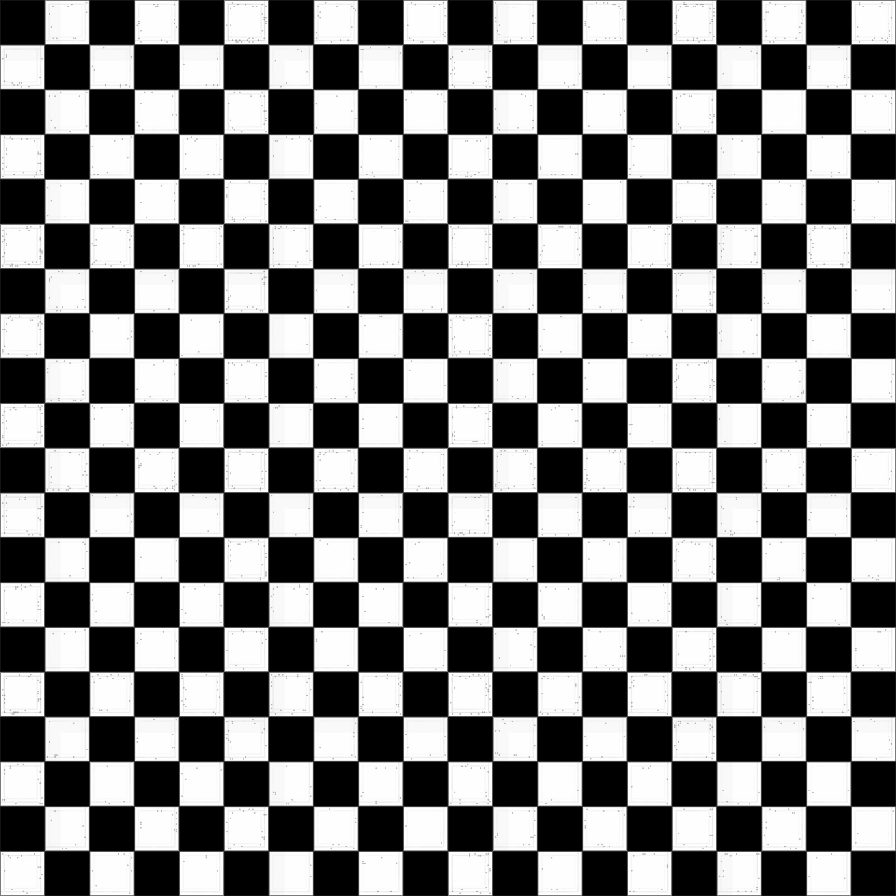
Reproduce this pattern procedurally as a WebGL 2 fragment shader.

```glsl
#version 300 es
precision highp float;
// Black and white checkerboard, 20 by 20 squares, with thin grey borders.
// White squares carry faint inset rings, pale patches and specks whose strength
// follows a five-square rhythm; everything is built from the distance to the border.
uniform vec2 u_resolution;
out vec4 fragColor;

// Integer hash of a lattice point, 0 to 1
float hash(vec2 p) {
    uvec2 q = uvec2(p) * uvec2(1597u, 3571u);
    uint n = (q.x ^ q.y) * 7919u + 1013u;
    n = (n ^ (n >> 15)) * 73939u;
    n = (n ^ (n >> 13)) * 51749u;
    return float((n ^ (n >> 16)) & 65535u) / 65535.0;
}

// Soft-edged line of the given half width around d = 0
float line(float d, float halfWidth, float aa) {
    return clamp((halfWidth - abs(d)) / aa + 0.5, 0.0, 1.0) * min(1.0, 2.0 * halfWidth / aa);
}

void main() {
    vec2 grid = gl_FragCoord.xy / u_resolution * 20.0;
    vec2 cell = floor(grid);
    vec2 p = fract(grid);
    float aa = 20.0 / min(u_resolution.x, u_resolution.y);

    // Distances to the nearest border and to the right or lower one
    vec2 side = min(p, 1.0 - p);
    float edge = min(side.x, side.y);
    float lowerRight = min(1.0 - p.x, p.y);
    float isWhite = 1.0 - mod(cell.x + cell.y, 2.0);
    float signedEdge = mix(-edge, edge, isWhite);

    // Fading strength: every fifth column and row is more marked
    vec2 phase = mod(cell, 5.0);
    float columnMark = 1.0 - step(0.5, phase.x);
    float rowMark = step(3.5, phase.y);
    float wear = 0.15 + 0.4 * columnMark + 0.35 * rowMark + 0.2 * hash(cell);

    // Pale patches on the left or upper third
    float patches = (1.0 - step(0.5, abs(phase.x - 1.0))) * (1.0 - smoothstep(0.33, 0.37, p.x));
    patches = max(patches, (1.0 - step(0.5, abs(phase.y - 3.0))) * smoothstep(0.63, 0.67, p.y));
    float white = 0.995 - 0.02 * patches;

    // Inset rings, broken along their length
    float broken = 0.6 + 0.4 * hash(floor(grid * 8.0));
    float ring = line(edge - 0.095, 0.014, aa) * wear;
    ring = max(ring, line(lowerRight - 0.095, 0.014, aa) * step(edge, lowerRight + 0.01) * 0.6);
    ring = max(ring, line(lowerRight - 0.17, 0.012, aa) * step(0.09, edge) * wear * 0.6);
    white -= 0.13 * ring * broken;

    // Specks near the border
    vec2 speckGrid = grid * 24.0;
    float speck = step(1.0 - 0.12 * wear, hash(floor(speckGrid) + 37.0));
    speck *= 1.0 - smoothstep(0.25, 0.6, length(fract(speckGrid) - 0.5));
    speck *= step(0.04, edge) * step(edge, 0.17);
    white -= 0.25 * speck;

    // Black, grey border, white
    float border = clamp((signedEdge + 0.006) / aa + 0.5, 0.0, 1.0);
    float inside = clamp((signedEdge - 0.016) / aa + 0.5, 0.0, 1.0);
    float tone = mix(0.28 * border, white, inside);
    fragColor = vec4(vec3(tone), 1.0);
}
```
